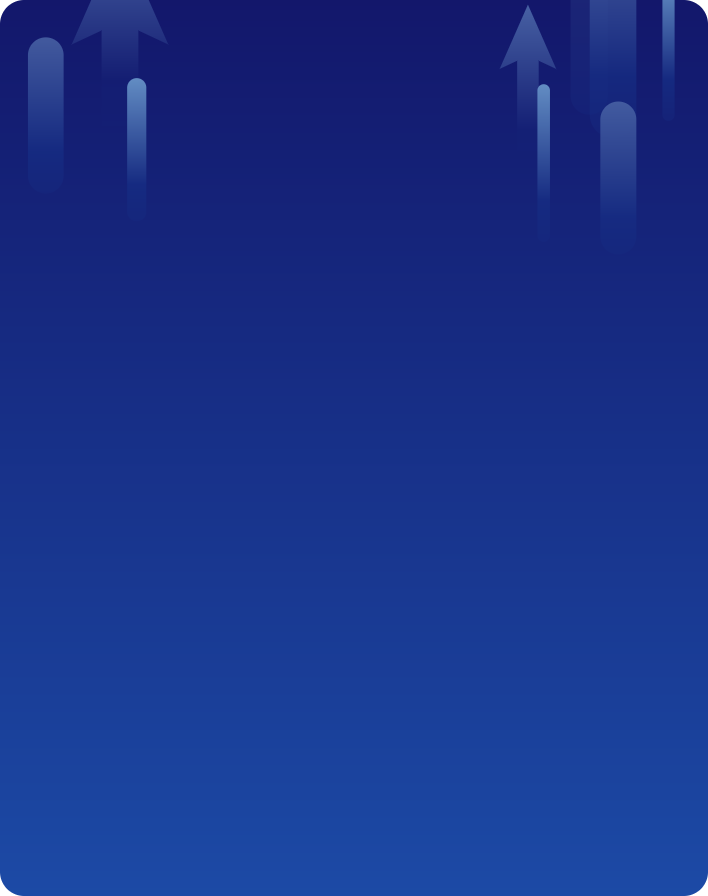
Write a Shadertoy shader that draws this background.

```glsl
// A deep blue vertical gradient card with rounded corners, decorated near its
// top with fading capsule bars and upward arrows. Shapes are signed distance
// functions; lengths are in canvas heights, with depth measured from the top.

const vec3 SKY_TOP = vec3(0.073, 0.090, 0.420);
const vec3 SKY_BOTTOM = vec3(0.110, 0.290, 0.650);
const vec3 PALE_HEAD = vec3(0.28, 0.38, 0.64);
const vec3 BRIGHT_HEAD = vec3(0.42, 0.60, 0.80);
const vec3 TAIL = vec3(0.085, 0.170, 0.510);
const vec3 PAPER = vec3(1.0);
const float CORNER_RADIUS = 0.027;

// Bars, back to front: centre x, top depth, half width, bottom depth
const int BAR_COUNT = 7;
const vec4 BARS[BAR_COUNT] = vec4[](
    vec4(0.0511, 0.0417, 0.0199, 0.216),
    vec4(0.1526, 0.0872, 0.0107, 0.247),
    vec4(0.6068, 0.0940, 0.0070, 0.270),
    vec4(0.6576, -0.100, 0.0208, 0.128),
    vec4(0.6842, -0.050, 0.0260, 0.154),
    vec4(0.6901, 0.1133, 0.0201, 0.284),
    vec4(0.7461, -0.020, 0.0068, 0.135));
// Bar style: brightness of head, depth where it fades out, opacity
const vec3 BAR_STYLE[BAR_COUNT] = vec3[](
    vec3(0.0, 0.167, 1.0),
    vec3(1.0, 0.206, 1.0),
    vec3(1.0, 0.224, 1.0),
    vec3(0.0, 0.128, 0.3),
    vec3(0.0, 0.085, 0.9),
    vec3(0.0, 0.243, 1.0),
    vec3(1.0, 0.088, 1.0));

// Arrows: centre x, tip depth, half width, stem end depth
const int ARROW_COUNT = 2;
const vec4 ARROWS[ARROW_COUNT] = vec4[](
    vec4(0.1339, -0.0729, 0.0540, 0.1406),
    vec4(0.5892, 0.0052, 0.0316, 0.1690));
const float ARROW_FADE[ARROW_COUNT] = float[](0.090, 0.145);
// Arrow proportions, relative to its half width
const float STEM_HALF = 0.38;
const float NOTCH_DEPTH = 1.98;
const float NOTCH_SLOPE = 0.468;
const float HEAD_SLOPE = 0.44;

float roundedBox(vec2 p, vec2 halfSize, float radius) {
    vec2 q = abs(p) - halfSize + radius;
    return length(max(q, 0.0)) + min(max(q.x, q.y), 0.0) - radius;
}

float arrowDistance(vec2 p, vec4 arrow) {
    vec2 q = vec2(abs(p.x - arrow.x), p.y - arrow.y) / arrow.z;
    float stemEnd = (arrow.w - arrow.y) / arrow.z;
    float side = (q.x - HEAD_SLOPE * q.y) / length(vec2(1.0, HEAD_SLOPE));
    float notch = (q.y - NOTCH_DEPTH - (q.x - STEM_HALF) * NOTCH_SLOPE)
                / length(vec2(1.0, NOTCH_SLOPE));
    float stem = max(q.x - STEM_HALF, max(1.5 - q.y, q.y - stemEnd));
    return min(max(side, notch), stem) * arrow.z;
}

float coverage(float dist, float pixel) {
    return clamp(0.5 - dist / pixel, 0.0, 1.0);
}

// Linear fade from one at the start to zero at the end
float fade(float depth, float start, float end) {
    return 1.0 - clamp((depth - start) / (end - start), 0.0, 1.0);
}

void mainImage(out vec4 fragColor, in vec2 fragCoord) {
    float pixel = 1.0 / iResolution.y;
    vec2 canvas = iResolution.xy * pixel;
    vec2 p = vec2(fragCoord.x, iResolution.y - fragCoord.y) * pixel;
    vec3 color = mix(SKY_TOP, SKY_BOTTOM, p.y);

    // Arrows: glowing heads over translucent stems
    for (int i = 0; i < ARROW_COUNT; i++) {
        vec4 arrow = ARROWS[i];
        float mask = coverage(arrowDistance(p, arrow), pixel);
        float stemAlpha = 0.35 * fade(p.y, arrow.y, arrow.w * 1.2);
        color = mix(color, TAIL, mask * stemAlpha);
        color = mix(color, PALE_HEAD, mask * fade(p.y, arrow.y, ARROW_FADE[i]));
    }

    // Capsule bars: a lit head dissolving into a blue tail
    for (int i = 0; i < BAR_COUNT; i++) {
        vec4 bar = BARS[i];
        vec3 style = BAR_STYLE[i];
        vec2 center = vec2(bar.x, 0.5 * (bar.y + bar.w));
        vec2 halfSize = vec2(bar.z, 0.5 * (bar.w - bar.y));
        float mask = coverage(roundedBox(p - center, halfSize, bar.z), pixel);
        float tailAlpha = mix(0.35, 0.9, fade(p.y, style.y, bar.w));
        vec3 head = mix(PALE_HEAD, BRIGHT_HEAD, style.x);
        vec3 tint = mix(TAIL, head, fade(p.y, bar.y, style.y));
        color = mix(color, tint, mask * tailAlpha * style.z);
    }

    // Rounded card outline
    float card = roundedBox(p - 0.5 * canvas, 0.5 * canvas, CORNER_RADIUS);
    fragColor = vec4(mix(PAPER, color, coverage(card, pixel)), 1.0);
}
```
